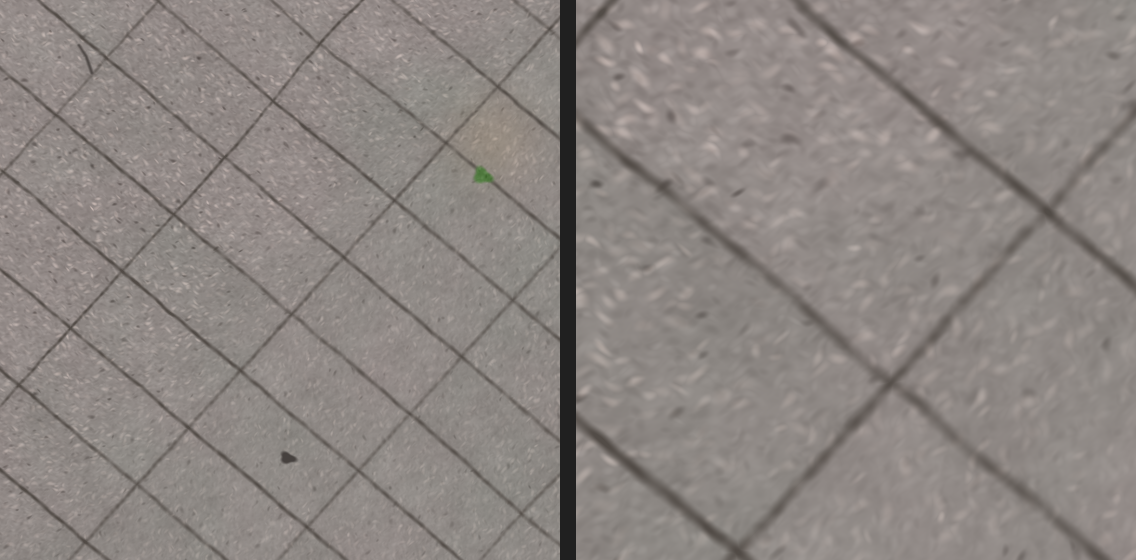
Left: the whole. Right: its middle third, enlarged.
Reproduce this texture procedurally as a three.js fragment shader.

```glsl
varying vec2 vUv;

const vec3 STONE = vec3(0.571, 0.537, 0.527);
const vec3 JOINT = vec3(0.31, 0.285, 0.265);
const vec3 MOSS_TINT = vec3(-0.032, 0.0, -0.012);
const vec3 RUST_TINT = vec3(0.025, 0.006, -0.022);
const vec3 PEBBLE = vec3(0.15, 0.132, 0.124);
const vec3 LEAF_GREEN = vec3(0.29, 0.47, 0.22);
const vec3 DEBRIS = vec3(0.26, 0.24, 0.23);

// Lattice of the paving: one corner, long side and short side
const vec2 CORNER = vec2(0.521, 0.439);
const vec2 LONG_SIDE = vec2(0.211, -0.178);
const vec2 SHORT_SIDE = vec2(-0.092, -0.1016);

float hash(vec2 p) {
  return fract(sin(dot(p, vec2(127.1, 311.7))) * 43758.5);
}

float cross2(vec2 a, vec2 b) {
  return a.x * b.y - a.y * b.x;
}

vec2 rotate(vec2 p, float angle) {
  float c = cos(angle), s = sin(angle);
  return vec2(c * p.x + s * p.y, c * p.y - s * p.x);
}

float bump(vec2 p, vec2 center, float sharpness) {
  vec2 q = p - center;
  return exp(-dot(q, q) * sharpness);
}

// Smooth mottling, about -1 to 1
float layeredSines(vec2 p) {
  float sum = 0.0, amplitude = 0.55;
  for (int i = 0; i < 4; i++) {
    sum += amplitude * sin(p.x + 1.7 * sin(p.y)) * sin(p.y + 1.3 * sin(p.x * 0.8));
    p = rotate(p, 0.9) * 1.9 + 3.1;
    amplitude *= 0.6;
  }
  return sum;
}

// Cellular scatter of soft chips; share is the part of cells filled
float chips(vec2 p, float density, float lean, float share, vec2 size) {
  vec2 g = p * density, cell = floor(g);
  float cover = 0.0;
  for (int y = -1; y <= 1; y++) {
    for (int x = -1; x <= 1; x++) {
      vec2 id = cell + vec2(float(x), float(y));
      vec2 center = id + vec2(hash(id), hash(id + 17.3));
      float angle = lean + (hash(id + 5.2) - 0.5) * 1.6;
      float scale = 0.6 + 0.55 * hash(id + 12.4);
      float d = length(rotate(g - center, angle) / (size * scale));
      float weight = step(hash(id + 9.1), share) * (0.25 + 0.75 * hash(id + 3.7));
      cover = max(cover, weight * (1.0 - smoothstep(0.1, 1.2, d)));
    }
  }
  return cover;
}

float seam(float dist, float halfWidth) {
  return 1.0 - smoothstep(0.0, halfWidth * 2.0, dist);
}

// Strength of a joint: each differs, and each breaks up along its length
float jointWear(float index, float along, float seed) {
  float fade = sin(along * 2.3 + index * 4.1 + seed);
  float crumbs = sin(along * 19.0 + index * 3.0) * sin(along * 43.0 + seed);
  return 0.8 + 0.12 * fade + 0.24 * crumbs - 0.15 * hash(vec2(index, seed));
}

float segment(vec2 p, vec2 a, vec2 b) {
  vec2 ab = b - a;
  return length(p - a - ab * clamp(dot(p - a, ab) / dot(ab, ab), 0.0, 1.0));
}

// Ragged leaf mask
float scrap(vec2 p, vec2 center, vec2 size, float angle) {
  vec2 q = rotate(p - center, angle) / size;
  float edge = 1.0 + 0.2 * sin(atan(q.y, q.x) * 3.0 + 1.0);
  return 1.0 - smoothstep(0.65, 1.2, length(q) / edge);
}

void main() {
  vec2 p = vUv;
  float smoothArea = smoothstep(-0.3, 0.25, p.x - p.y);
  float lean = mix(-0.45, 1.15, smoothArea);

  // Slab coordinates, gently bent and wavering
  vec2 wobble = 0.0016 * vec2(layeredSines(p * 34.0), layeredSines(p * 34.0 + 7.0));
  vec2 d = p + wobble - CORNER;
  d.x += 0.015 * bump(p, vec2(0.573, 0.93), 45.0) + 0.012 * bump(p, vec2(0.93, 0.05), 45.0);
  float area = cross2(LONG_SIDE, SHORT_SIDE);
  vec2 grid = vec2(cross2(d, SHORT_SIDE), cross2(LONG_SIDE, d)) / area;
  vec2 slab = floor(grid);
  vec2 spacing = abs(area) / vec2(length(SHORT_SIDE), length(LONG_SIDE));
  vec2 jointDist = (0.5 - abs(fract(grid) - 0.5)) * spacing;
  vec2 jointIndex = floor(grid + 0.5);

  // Stone tone: broad clouds, blotches and small stains
  float clouds = layeredSines(p * 7.0 + 1.4);
  float blotches = layeredSines(p * 27.0 + slab * 0.7);
  float stains = layeredSines(rotate(p, 0.6) * vec2(75.0, 110.0));
  vec3 color = STONE + (hash(slab + 2.0) - 0.5) * 0.012;
  color += blotches * 0.019 + stains * 0.021 + clouds * 0.008;
  float moss = 0.2 * hash(slab + 31.0) + 0.35 * layeredSines(p * 9.0 + 4.0) + 0.3 * smoothArea;
  moss += 0.5 * bump(p, vec2(0.67, 0.74), 160.0) + 0.5 * bump(p, vec2(0.77, 0.83), 160.0);
  color += MOSS_TINT * clamp(moss, 0.0, 1.0);
  color += RUST_TINT * bump(p, vec2(0.88, 0.75), 160.0);

  // Grain, pale pebbles and dark pits, gathered in uneven clumps
  float relief = mix(1.0, 0.55, smoothArea);
  float clump = clamp(0.85 + 0.6 * layeredSines(p * 31.0 + 2.0), 0.25, 1.5);
  vec2 rough = p + 0.0012 * vec2(sin(p.y * 290.0), sin(p.x * 270.0));
  float grain = chips(rough, 135.0, lean, 0.7, vec2(0.9, 0.5))
              - chips(rough + 4.3, 130.0, lean, 0.7, vec2(0.9, 0.5));
  color += grain * 0.05 * relief;
  color += PEBBLE * relief * clump * chips(rough + 1.9, 92.0, lean, 0.45, vec2(0.75, 0.36));
  color -= 0.17 * relief * chips(rough + 8.6, 78.0, lean, 0.12, vec2(0.55, 0.3));

  // Joints: soft grooves, blurred and faded to the right and far left
  float blur = mix(1.0, 1.25, smoothArea);
  float crossFade = mix(1.0, 0.55, smoothArea) * (jointIndex.x < -1.5 ? 0.55 : 1.0);
  float crossJoint = seam(jointDist.x, 0.0024 * blur) * crossFade * jointWear(jointIndex.x, grid.y, 1.0);
  float faint = 1.0 - 0.4 * smoothstep(0.75, 1.0, p.y) * smoothstep(0.2, 0.4, p.x);
  float longJoint = seam(jointDist.y, 0.0026 * blur) * mix(1.0, 0.8, smoothArea) * faint
                  * jointWear(jointIndex.y, grid.x, 5.0);
  float rim = exp(-min(jointDist.x, jointDist.y) * 150.0);
  float node = exp(-dot(jointDist, jointDist) * 60000.0);
  color -= 0.035 * rim * (0.8 + 0.6 * blotches);
  color = mix(color, JOINT, clamp(max(crossJoint, longJoint) * 1.05 + 0.3 * node, 0.0, 0.95));

  // Leaves and a twig
  float green = scrap(p, vec2(0.862, 0.686), vec2(0.018, 0.014), -0.5);
  color = mix(color, LEAF_GREEN + grain * 0.07, green * 0.9);
  color = mix(color, DEBRIS, 0.95 * scrap(p, vec2(0.514, 0.182), vec2(0.015, 0.01), -0.3));
  float twig = min(segment(p, vec2(0.141, 0.919), vec2(0.154, 0.899)),
                   segment(p, vec2(0.154, 0.899), vec2(0.164, 0.87)));
  color = mix(color, DEBRIS, 0.8 * seam(twig, 0.0026));

  gl_FragColor = vec4(color, 1.0);
}
```
